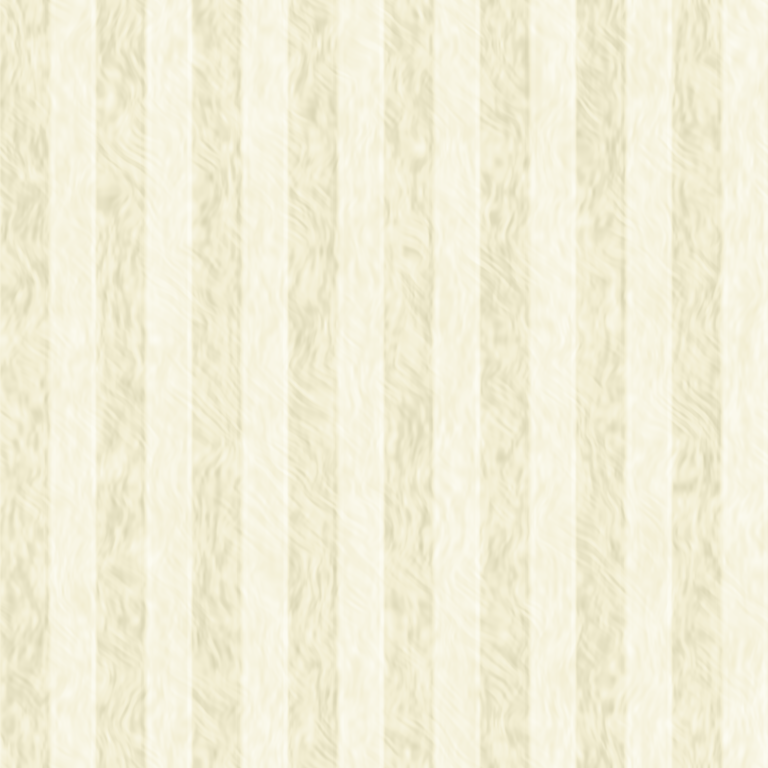
Reproduce this texture procedurally as a three.js fragment shader.

```glsl
// Cream wallpaper with eight soft vertical stripes and a fibrous paper grain.
#define STRIPES 8.0
#define DARK_WIDTH 0.52
#define EDGE_SOFTNESS 0.022
#define FIBRES vec2(170.0, 52.0)
#define WARP 0.022
#define GRAIN 0.85
#define DARK_TONE 0.55
#define LIGHT_TONE 0.12
#define CREAM vec3(0.975, 0.965, 0.900)
#define STRAW vec3(0.950, 0.930, 0.820)
#define SHADOW vec3(0.875, 0.855, 0.730)

varying vec2 vUv;

float hash(vec2 p) {
  vec3 q = fract(vec3(p.xyx) * 0.1031);
  q += dot(q, q.yzx + 33.33);
  return fract((q.x + q.y) * q.z);
}

// Value noise from -0.5 to 0.5 that wraps after a whole number of cells.
float noise(vec2 uv, vec2 cells, float seed) {
  vec2 p = uv * cells;
  vec2 i = floor(p);
  vec2 f = p - i;
  f = f * f * (3.0 - 2.0 * f);
  vec2 a = mod(i, cells) + seed;
  vec2 b = mod(i + 1.0, cells) + seed;
  float low = mix(hash(a), hash(vec2(b.x, a.y)), f.x);
  float high = mix(hash(vec2(a.x, b.y)), hash(b), f.x);
  return mix(low, high, f.y) - 0.5;
}

// Upright and slanted fibres, blended in patches.
float paperGrain(vec2 uv) {
  vec2 bent = uv;
  bent.x += WARP * noise(uv, vec2(18.0, 16.0), 11.0);
  bent.x += 0.4 * WARP * noise(uv, vec2(44.0, 36.0), 23.0);
  float upright = noise(bent, FIBRES, 37.0);
  upright += 0.5 * noise(bent, FIBRES * vec2(1.5, 2.0), 53.0);
  vec2 slanted = vec2(bent.x + bent.y, bent.y);
  float slant = 1.3 * noise(slanted, FIBRES, 71.0);
  float patches = smoothstep(-0.1, 0.35, noise(uv, vec2(26.0, 20.0), 89.0));
  return mix(upright, slant, 0.65 * patches);
}

// Soft line at a position within the repeating stripe.
float stripeLine(float x, float position, float width) {
  float d = abs(fract(x - position + 0.5) - 0.5);
  return 1.0 - smoothstep(0.3 * width, width, d);
}

void main() {
  // Broad stripes
  float x = vUv.x * STRIPES;
  float fromCentre = abs(fract(x - 0.5 * DARK_WIDTH + 0.5) - 0.5);
  float dark = 1.0 - smoothstep(0.5 * DARK_WIDTH - EDGE_SOFTNESS,
                                0.5 * DARK_WIDTH + EDGE_SOFTNESS, fromCentre);
  float tone = mix(LIGHT_TONE, DARK_TONE, dark);

  // Fibres, long streaks and cloudy wear
  float grain = GRAIN * paperGrain(vUv);
  grain += 0.22 * noise(vUv, vec2(144.0, 7.0), 101.0);
  grain += 0.28 * noise(vUv, vec2(40.0, 18.0), 127.0);
  grain += 0.16 * noise(vUv, vec2(16.0, 6.0), 149.0);
  tone += grain * mix(0.55, 0.85, dark);

  // Pale rims of the light stripe and faint creases of the dark one
  float wear = 0.8 + 0.6 * noise(vUv, vec2(16.0, 30.0), 167.0);
  tone -= wear * 0.22 * stripeLine(x, 0.975, 0.035);
  tone -= wear * 0.12 * stripeLine(x, DARK_WIDTH + 0.04, 0.03);
  tone += wear * 0.13 * stripeLine(x, DARK_WIDTH - 0.035, 0.025);

  // Colour ramp
  tone = clamp(tone, -0.25, 1.2);
  vec3 colour = mix(CREAM, STRAW, min(tone, 0.5) * 2.0);
  colour = mix(colour, SHADOW, max(tone - 0.5, 0.0) * 2.0);
  gl_FragColor = vec4(colour, 1.0);
}
```
